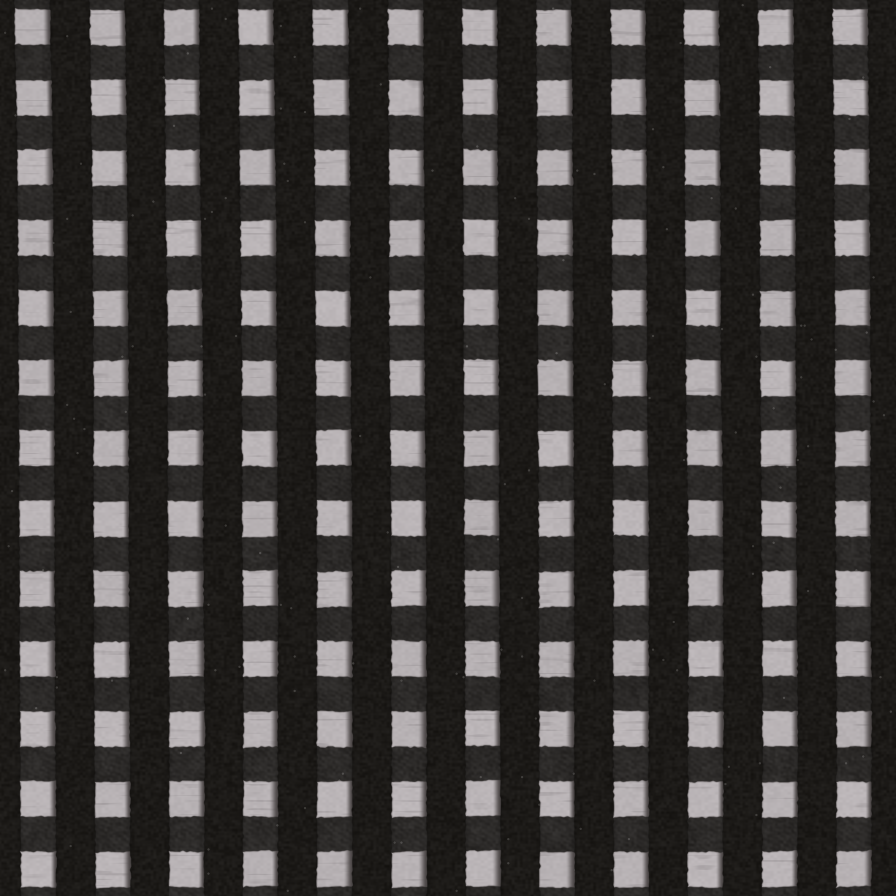
Give the GLSL for this texture, as a Shadertoy shader.

```glsl
const vec2 PERIOD = vec2(0.0830, 0.0783);     // 12 columns, 13 rows
const vec2 FIRST = vec2(0.0365, 0.0300);      // centre of lower left window
const vec2 HALF_WINDOW = vec2(0.0196, 0.0200);
const float LEAN = 0.0065;                    // sideways drift of the columns
const float WOBBLE = 0.0018;
const float EDGE_FRAY = 0.0009;
const float SHADOW_WIDTH = 0.0085;
const vec3 STRIPE = vec3(0.108, 0.100, 0.090);
const vec3 BAR = vec3(0.172, 0.164, 0.158);
const vec3 CLOTH = vec3(0.725, 0.703, 0.712);
const vec3 SHADOW = vec3(0.30, 0.28, 0.28);

float hash(vec2 p) {
    vec3 q = fract(vec3(p.xyx) * 0.1031);
    q += dot(q, q.yzx + 33.33);
    return fract((q.x + q.y) * q.z);
}

float noise(vec2 p) {
    vec2 i = floor(p), f = fract(p);
    f = f * f * (3.0 - 2.0 * f);
    return mix(mix(hash(i), hash(i + vec2(1, 0)), f.x),
               mix(hash(i + vec2(0, 1)), hash(i + vec2(1, 1)), f.x), f.y);
}

// Signed noise, from -1 to 1
float ripple(vec2 p) {
    return 2.0 * noise(p + 50.0) - 1.0;
}

void mainImage(out vec4 fragColor, in vec2 fragCoord) {
    vec2 uv = fragCoord / iResolution.xy;
    float soft = max(0.8 / iResolution.y, 0.0010);

    // Slightly bent grid
    vec2 p = uv - FIRST;
    p.x -= LEAN * (1.0 - uv.y * uv.y) * mix(1.0, 0.45, uv.x);
    p.x += WOBBLE * 0.6 * ripple(uv * vec2(9.0, 5.0));
    vec2 cell = floor(p / PERIOD + 0.5);
    vec2 local = p - cell * PERIOD;
    local.y += WOBBLE * (hash(vec2(cell.x, 7.0)) - 0.5);
    local.y += WOBBLE * 0.7 * (hash(cell + 20.0) - 0.5);
    local.y += local.x * 0.07 * (hash(cell + 60.0) - 0.5);

    // Frayed window edges
    vec2 fray = EDGE_FRAY * vec2(ripple(uv * vec2(60.0, 240.0)),
                                 ripple(uv * vec2(240.0, 60.0)));
    vec2 inside = HALF_WINDOW - abs(local) + fray;
    vec2 mask = smoothstep(-soft, soft, inside);

    // Dark yarn: fine grain, crosswise threads and broad lumps
    float grain = ripple(uv * vec2(330.0, 300.0));
    float threads = ripple(uv * vec2(150.0, 420.0));
    float lumps = ripple(uv * vec2(75.0, 55.0));
    float twill = sin(6.2832 * (uv.x * 95.0 + uv.y * 150.0) + 2.0 * lumps);
    vec3 color = mix(STRIPE, BAR, mask.x);
    color += 0.022 * grain + 0.012 * threads;
    color += mask.x * (0.014 * lumps + 0.007 * twill);

    // Dark seams where the bars meet the stripes
    color *= 1.0 - 0.18 * exp(-abs(inside.x) / 0.002);

    // Sparse pale lint
    vec2 lint = uv * 260.0;
    float speck = step(0.9965, hash(floor(lint) + 90.0));
    color += 0.14 * speck * smoothstep(0.5, 0.15, length(fract(lint) - 0.5));

    // Pale backing with a fine weave and a few horizontal slubs
    float weave = ripple(uv * vec2(260.0, 340.0));
    float slub = smoothstep(0.72, 0.95, noise(uv * vec2(28.0, 330.0)));
    vec3 cloth = CLOTH + 0.018 * weave - 0.06 * slub;
    cloth *= 1.0 + 0.035 * (hash(cell + 40.0) - 0.5);

    // Shadow along the right side, thinner along the others
    float reach = SHADOW_WIDTH * mix(0.75, 1.25, hash(cell + 80.0));
    float right = smoothstep(0.0, reach, HALF_WINDOW.x - local.x);
    float rim = smoothstep(-0.002, 0.0022, min(inside.x, inside.y));
    cloth = mix(SHADOW, cloth, right * rim);

    color = mix(color, cloth, mask.x * mask.y);
    fragColor = vec4(clamp(color, 0.0, 1.0), 1.0);
}
```
